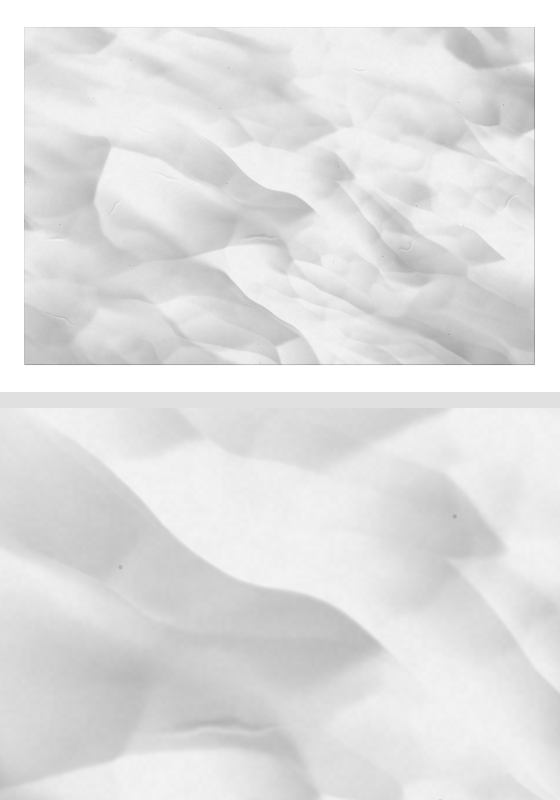
Top, the full canvas; bottom, a detail of the centre.
Write a WebGL 2 fragment shader that draws this texture.

```glsl
#version 300 es
precision highp float;

uniform vec2 u_resolution;
out vec4 outColor;

const vec3 MARGIN_COLOR = vec3(1.0);
const vec2 SHEET_CENTER = vec2(0.499, 0.5);
const vec2 SHEET_HALF = vec2(0.456, 0.4315);
const float PAPER_MEAN = 0.880;
const float PAPER_LIMIT = 0.945;

vec3 hash3(vec2 cell, float seed) {
    vec3 p = fract(vec3(cell.xyx + seed * 7.31) * vec3(0.1031, 0.1030, 0.0973));
    p += dot(p, p.yxz + 33.33);
    return fract((p.xxy + p.yzz) * p.zyx);
}

// Value noise that wraps after a whole number of cells
float noise(vec2 uv, vec2 cells, float seed) {
    vec2 q = uv * cells;
    vec2 i = floor(q);
    vec2 f = q - i;
    f = f * f * f * (f * (f * 6.0 - 15.0) + 10.0);
    float a = hash3(mod(i, cells), seed).x;
    float b = hash3(mod(i + vec2(1, 0), cells), seed).x;
    float c = hash3(mod(i + vec2(0, 1), cells), seed).x;
    float d = hash3(mod(i + vec2(1, 1), cells), seed).x;
    return mix(mix(a, b, f.x), mix(c, d, f.x), f.y);
}

vec2 noise2(vec2 uv, vec2 cells, float seed) {
    return vec2(noise(uv, cells, seed), noise(uv, cells, seed + 1.0)) - 0.5;
}

// Tilted facets: x = shade, y = closeness to a fold (0..1)
vec2 facets(vec2 uv, vec2 cells, float shear, float sharpness, float seed) {
    vec2 q = vec2(uv.x + shear * uv.y, uv.y) * cells;
    vec2 base = floor(q);
    float total = 0.0, strongest = 0.0, shade = 0.0;
    for (int j = -1; j <= 1; j++) {
        for (int i = -1; i <= 1; i++) {
            vec2 cell = base + vec2(i, j);
            vec2 wrapped = mod(cell, cells);
            vec2 d = q - cell - 0.1 - 0.8 * hash3(wrapped, seed).xy;
            vec3 tilt = hash3(wrapped, seed + 17.0);
            float weight = exp(-sharpness * dot(d, d));
            vec2 slope = 2.0 * tilt.xy - 1.0 + vec2(-0.35, 0.6);
            shade += weight * (dot(d, slope) + 0.65 * (tilt.z - 0.5));
            total += weight;
            strongest = max(strongest, weight);
        }
    }
    return vec2(shade / total, 2.0 * (1.0 - strongest / total));
}

// Short ragged crack, lit on one side and dark on the other
float crack(vec2 uv, float aspect, float id) {
    vec3 place = hash3(vec2(id, 3.0), 5.0);
    vec3 form = hash3(vec2(id, 9.0), 8.0);
    vec2 d = (fract(uv - place.xy + 0.5) - 0.5) * vec2(aspect, 1.0);
    vec2 dir = normalize(vec2(0.8, 1.6 * form.x - 0.5));
    float along = dot(d, dir);
    float across = dot(d, vec2(-dir.y, dir.x));
    across += 0.016 * (noise(uv, vec2(70, 49), 31.0) - 0.5);
    float taper = 1.0 - smoothstep(0.0, mix(0.03, 0.075, form.y), abs(along));
    float t = across / 0.0028;
    return taper * (exp(-t * t) - exp(-(t - 1.7) * (t - 1.7)));
}

float specks(vec2 uv, vec2 cells, float aspect) {
    vec2 q = uv * cells;
    vec3 r = hash3(mod(floor(q), cells), 61.0);
    vec2 d = (fract(q) - 0.2 - 0.6 * r.xy) / cells * vec2(aspect, 1.0);
    return step(0.82, r.z) * (1.0 - smoothstep(0.0008, 0.0026, length(d)));
}

float paper(vec2 uv, float aspect) {
    // Bend the folds
    vec2 p = uv + 0.085 * noise2(uv, vec2(4, 3), 1.0)
                + 0.030 * noise2(uv, vec2(11, 8), 3.0)
                + 0.005 * noise2(uv, vec2(38, 27), 5.0);
    float crisp = smoothstep(0.3, 0.7, noise(uv, vec2(7, 5), 11.0));
    float crumple = mix(0.35, 1.0, noise(uv, vec2(3, 2), 13.0));

    // Folds from broad to small
    vec2 broad = facets(p, vec2(6, 3), 1.0, mix(8.0, 60.0, crisp), 2.0);
    vec2 medium = facets(p, vec2(5, 6), 0.0, mix(50.0, 8.0, crisp), 4.0);
    vec2 small = facets(p, vec2(11, 9), 1.0, mix(8.0, 40.0, crisp), 6.0);
    vec2 tiny = facets(p, vec2(19, 17), 0.0, 10.0, 8.0);
    float shade = broad.x + 0.8 * medium.x + crumple * (0.65 * small.x + 0.3 * tiny.x);
    float tone = PAPER_MEAN + 0.15 * shade + 0.025 * (uv.y - uv.x);

    // Worn fold lines and cracks
    float worn = noise(uv, vec2(15, 11), 21.0) - 0.5;
    tone += 0.05 * worn * crisp * (broad.y + 0.7 * small.y);
    for (int i = 0; i < 10; i++) tone += 0.06 * crack(uv, aspect, float(i));

    // Soft highlight limit, then fibre grain
    tone = -log(exp(-60.0 * tone) + exp(-60.0 * PAPER_LIMIT)) / 60.0;
    tone += 0.014 * (noise(uv, vec2(360, 252), 41.0) - 0.5);
    tone += 0.010 * (noise(uv, vec2(130, 91), 43.0) - 0.5);
    return tone - 0.12 * specks(uv, vec2(14, 10), aspect);
}

void main() {
    vec2 uv = gl_FragCoord.xy / u_resolution;
    float aspect = u_resolution.x / u_resolution.y;
    float pixel = 1.0 / u_resolution.y;

    // Sheet on a white margin with a thin shaded rim
    vec2 offset = uv - SHEET_CENTER;
    vec2 inset = (SHEET_HALF - abs(offset)) * vec2(aspect, 1.0);
    float edge = min(inset.x, inset.y);
    float sheet = smoothstep(-0.5 * pixel, 0.5 * pixel, edge);
    float rim = 1.0 - smoothstep(0.001, 0.001 + pixel, edge);
    float lowerRight = step(0.0, inset.x < inset.y ? offset.x : -offset.y);
    float tone = paper(uv, aspect) - rim * mix(0.05, 0.18, lowerRight);
    outColor = vec4(mix(MARGIN_COLOR, vec3(tone), sheet), 1.0);
}
```
